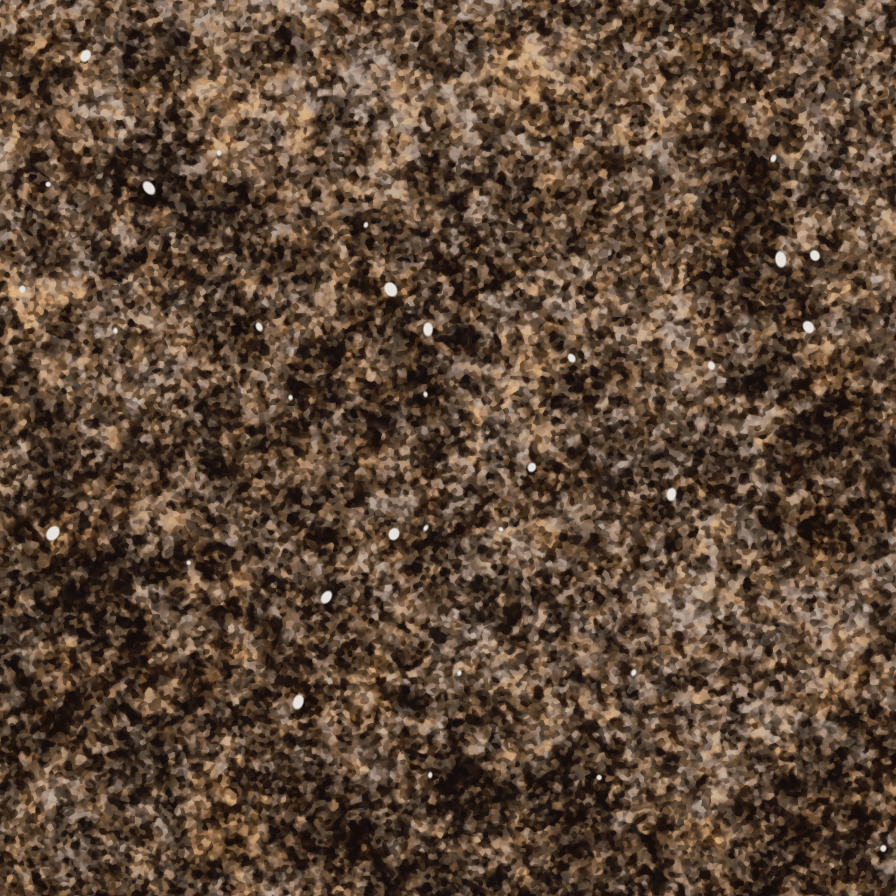
A WebGL 1 fragment shader for this texture:

```glsl
precision highp float;
// Dark crumbly soil: elongated soft cellular grains in several sizes are summed
// into one tone, which a brown ramp colours. Rounded clods, thin root fibres
// and sparse white mineral specks are scattered over it, one per grid cell.
uniform vec2 u_resolution;
const float TAU = 6.2832;

float hash(vec2 p) {
  vec3 q = fract(p.xyx * 0.1031);
  q += dot(q, q.yzx + 33.33);
  return fract((q.x + q.y) * q.z);
}

vec2 hash2(vec2 p) { return vec2(hash(p), hash(p + 71.7)); }

vec2 rotate(vec2 p, float angle) {
  float c = cos(angle), s = sin(angle);
  return vec2(c * p.x - s * p.y, s * p.x + c * p.y);
}

// Soft cellular noise with elongated cells: x = tone, y = warmth, both around 0.
vec2 grains(vec2 p, float sharpness, float seed) {
  vec2 base = floor(p);
  vec3 sum = vec3(0.0);
  for (int j = -1; j <= 1; j++) {
    for (int i = -1; i <= 1; i++) {
      vec2 cell = base + vec2(float(i), float(j));
      vec2 id = cell + seed;
      vec2 d = rotate(p - cell - 0.1 - 0.8 * hash2(id), TAU * hash(id + 13.1));
      float weight = exp(-sharpness * (1.7 * d.x * d.x + 0.75 * d.y * d.y));
      sum += weight * vec3(hash2(id + 29.3) - 0.5, 1.0);
    }
  }
  return sum.xy / max(sum.z, 1e-5);
}

// Rounded lumps lit from above: x = tone change, y = coverage.
vec2 clods(vec2 p, float share, float seed) {
  vec2 cell = floor(p);
  vec2 id = cell + seed;
  float radius = mix(0.16, 0.36, hash(id + 5.3));
  vec2 d = p - cell - mix(vec2(0.42), vec2(0.58), hash2(id));
  float wobble = 0.08 * sin(3.0 * atan(d.y, d.x) + TAU * hash(id + 8.1));
  float r = length(d) / radius + wobble;
  float present = step(hash(id + 17.0), share);
  float body = present * (1.0 - smoothstep(0.75, 1.1, r));
  float below = length(d + vec2(-0.1, 0.22) * radius) / radius + wobble;
  float shadow = present * (1.0 - smoothstep(0.8, 1.25, below)) * (1.0 - body);
  return vec2(body * (0.4 + 0.5 * d.y / radius) - 0.85 * shadow, body);
}

// Thin bent strands, some cells only.
float fibres(vec2 p, float share, float blur, float seed) {
  vec2 cell = floor(p);
  vec2 id = cell + seed;
  vec2 d = rotate(p - cell - 0.5, TAU * hash(id));
  d.y += 0.6 * (hash(id + 3.7) - 0.5) * (4.0 * d.x * d.x - 0.3);
  float halfLength = mix(0.15, 0.38, hash(id + 6.1));
  float along = 1.0 - smoothstep(halfLength - 0.08, halfLength, abs(d.x));
  float across = 1.0 - smoothstep(0.012, 0.012 + blur, abs(d.y));
  return step(hash(id + 11.3), share) * along * across;
}

// Small pale chips, mostly upright.
float specks(vec2 p, float share, float blur, float seed) {
  vec2 cell = floor(p);
  vec2 id = cell + seed;
  vec2 d = p - cell - mix(vec2(0.32), vec2(0.68), hash2(id));
  d = rotate(d, 1.4 * (hash(id + 4.9) - 0.5));
  d.y /= mix(1.0, 1.6, hash(id + 2.3));
  float radius = mix(0.06, 0.18, pow(hash(id + 7.7), 2.0));
  float edge = 1.0 - smoothstep(radius - blur, radius + blur, length(d));
  return step(hash(id + 19.1), share) * edge;
}

vec3 rampTo(vec3 color, vec3 next, float from, float to, float t) {
  return mix(color, next, clamp((t - from) / (to - from), 0.0, 1.0));
}

vec3 soilColor(float t) {
  vec3 c = vec3(0.07, 0.045, 0.04);
  c = rampTo(c, vec3(0.14, 0.09, 0.07), 0.0, 0.10, t);
  c = rampTo(c, vec3(0.24, 0.17, 0.11), 0.10, 0.27, t);
  c = rampTo(c, vec3(0.32, 0.26, 0.21), 0.27, 0.47, t);
  c = rampTo(c, vec3(0.40, 0.31, 0.22), 0.47, 0.66, t);
  c = rampTo(c, vec3(0.52, 0.42, 0.35), 0.66, 0.84, t);
  c = rampTo(c, vec3(0.68, 0.58, 0.49), 0.84, 0.96, t);
  return rampTo(c, vec3(0.80, 0.71, 0.61), 0.96, 1.0, t);
}

void main() {
  float side = min(u_resolution.x, u_resolution.y);
  vec2 uv = gl_FragCoord.xy / side;
  float pixel = 1.0 / side;

  // Grain layers from broad patches to fine crumbs, turned to hide their grids.
  vec2 patches = grains(rotate(uv, 0.3) * 6.0, 6.0, 3.0);
  vec2 lumps = grains(rotate(uv, 0.9) * 16.0 + 0.5 * patches, 7.0, 31.0);
  vec2 crumbs = grains(rotate(uv, 0.6) * 45.0, 7.0, 57.0);
  vec2 coarse = grains(rotate(uv, 0.4) * 100.0, 8.0, 83.0);
  vec2 fine = grains(rotate(uv, 1.1) * 180.0, 8.0, 113.0);

  // Clods and fibres.
  vec2 warped = uv + 0.02 * lumps;
  vec2 clod = clods(warped * 6.0, 0.3, 7.0) + clods(warped * 15.0 + 0.4, 0.16, 41.0);
  float fibre = fibres(uv * 8.0 + 0.3, 0.22, 0.012 + 8.0 * pixel, 23.0);

  float tone = 1.1 * patches.x + 1.3 * lumps.x + 1.2 * crumbs.x + 2.4 * coarse.x + 2.2 * fine.x;
  tone += 0.75 * clod.x + 0.6 * fibre + 0.5 * (uv.y - 0.55);
  float warmth = 0.5 + 0.4 * lumps.y + 0.7 * crumbs.y + 0.9 * coarse.y;
  warmth = clamp(warmth + 0.3 * clod.y + 0.4 * fibre, 0.0, 1.3);

  // A logistic curve spreads the tone evenly over the ramp.
  vec3 color = soilColor(1.0 / (1.0 + exp(-1.75 * tone)));
  color *= mix(vec3(0.96, 1.0, 1.08), vec3(1.06, 0.99, 0.88), warmth);
  float chip = specks(uv * 26.0, 0.05, 0.02 + 13.0 * pixel, 67.0);
  gl_FragColor = vec4(mix(color, vec3(0.90, 0.89, 0.87), chip), 1.0);
}
```
